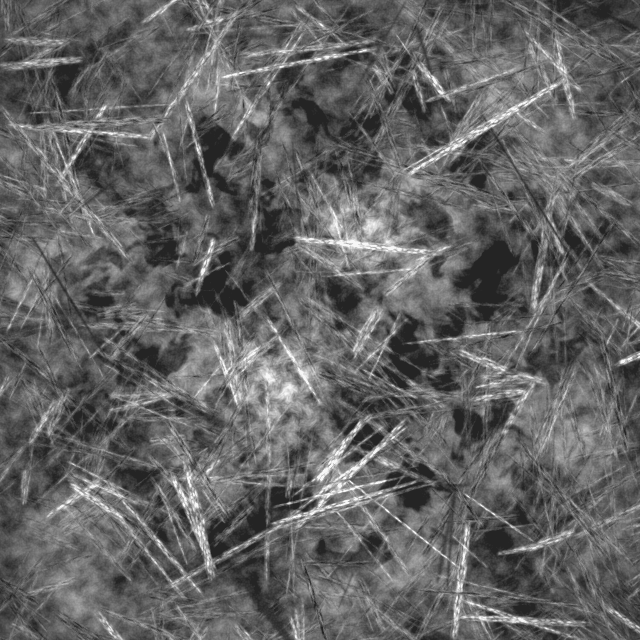
Write a WebGL 1 fragment shader that draws this texture.

```glsl
precision highp float;
// Grey micrograph of tangled crystal needles over a cloudy, pitted ground.

uniform vec2 u_resolution;

const int BUNDLES = 360;            // groups of nearly parallel needles
const int STRANDS = 4;              // needles in each group
const float GROUND_TONE = 0.335;
const float CLOUD_CONTRAST = 0.24;
const float MOTTLE_CONTRAST = 0.14;
const float PIT_DEPTH = 0.18;
const float CLUMP_GAIN = 0.22;
const float GRAIN_GAIN = 0.06;
const float DIM_TONE = 0.30;
const float BRIGHT_TONE = 0.74;
const float DARK_TONE = 0.18;
const float STREAK_GAIN = 0.06;
const float FLECK_GAIN = 0.28;
const float GLINT_GAIN = 0.5;
const float CONTRAST = 1.16;
const float BLACK_LEVEL = 0.02;
const vec2 HALF_LENGTH = vec2(0.04, 0.19);
const vec2 HALF_WIDTH = vec2(0.0012, 0.0075);
const vec2 BLUR = vec2(0.005, 0.0011);    // far, near
const float BUNDLE_SPREAD = 0.075;
const vec2 UPPER_CLUMP = vec2(0.56, 0.64);
const vec2 LOWER_CLUMP = vec2(0.44, 0.40);
const float PI = 3.14159;

vec4 hash4(float n) {
  return fract(sin(n * vec4(12.99, 78.23, 37.72, 53.14) + vec4(1.3, 4.1, 2.7, 5.9)) * 4375.85);
}

vec2 hash2(vec2 p) {
  return fract(sin(vec2(dot(p, vec2(127.1, 311.7)), dot(p, vec2(269.5, 183.3)))) * 4375.85);
}

// Distance to the nearest scattered point.
float cellular(vec2 p) {
  vec2 cell = floor(p);
  float nearest = 8.0;
  for (int j = -1; j <= 1; j++) {
    for (int i = -1; i <= 1; i++) {
      vec2 neighbour = cell + vec2(float(i), float(j));
      vec2 gap = neighbour + hash2(neighbour) - p;
      nearest = min(nearest, dot(gap, gap));
    }
  }
  return sqrt(nearest);
}

// Layered, turned and lightly warped sines, roughly -1 to 1.
float clouds(vec2 p) {
  float sum = 0.0;
  float amp = 0.5;
  for (int i = 0; i < 5; i++) {
    p += 0.3 * sin(p.yx * 1.3 + float(i));
    sum += amp * sin(p.x) * sin(p.y);
    p = mat2(0.8, 0.6, -0.6, 0.8) * p * 1.75 + 2.3;
    amp *= 0.66;
  }
  return sum;
}

float clump(vec2 uv, vec2 centre, float radius) {
  vec2 gap = (uv - centre) / radius;
  return exp(-dot(gap, gap));
}

float clumps(vec2 uv) {
  return clump(uv, UPPER_CLUMP, 0.08) + clump(uv, LOWER_CLUMP, 0.1);
}

// Dark hollows, deepest around the middle.
float pitMask(vec2 uv) {
  float middle = smoothstep(0.52, 0.3, length(uv - 0.5));
  float hollow = smoothstep(0.0, 0.4, clouds(uv * 30.0 + 4.0));
  return hollow * mix(0.15, 1.0, middle) * (1.0 - min(clumps(uv), 1.0));
}

// Lays one needle over the tone; local.x runs along it, local.y across.
float layNeedle(float tone, vec2 local, float halfLength, vec4 rnd, float depth, float pixel) {
  float along = abs(local.x) / halfLength;
  float width = mix(HALF_WIDTH.x, HALF_WIDTH.y, rnd.z * rnd.z) * (1.0 - 0.4 * along);
  float blur = mix(BLUR.x, BLUR.y, sqrt(depth) * (0.6 + 0.4 * rnd.x)) + 0.5 * pixel;
  float cover = 1.0 - smoothstep(-blur, blur, abs(local.y) - width);
  cover *= 1.0 - smoothstep(0.8, 1.0, along);
  if (cover < 0.004) return tone;

  float streaks = sin(local.y * 1150.0 + rnd.y * 6.0 + 2.0 * sin(local.x * 45.0));
  float fleck = clouds(local * vec2(140.0, 400.0) + rnd.xy * 40.0);
  float speck = cellular(local * vec2(100.0, 210.0) + rnd.zw * 50.0);
  float glint = smoothstep(0.6, 0.1, speck) * smoothstep(0.45, 1.0, rnd.w) * depth;
  float shade = mix(DIM_TONE, BRIGHT_TONE, rnd.w * sqrt(rnd.w) * (0.5 + 0.5 * depth));
  shade += STREAK_GAIN * streaks + FLECK_GAIN * fleck + GLINT_GAIN * glint;
  shade = mix(shade, DARK_TONE, step(rnd.w, 0.05));
  return mix(tone, shade, cover * mix(0.35, 0.9, rnd.y * 0.5 + depth * 0.5));
}

void main() {
  float pixel = 1.0 / min(u_resolution.x, u_resolution.y);
  vec2 uv = gl_FragCoord.xy * pixel;
  float pits = pitMask(uv);
  float mottle = clouds(uv * 95.0 + 9.0);
  float tone = GROUND_TONE + CLOUD_CONTRAST * clouds(uv * 13.0);
  tone += MOTTLE_CONTRAST * mottle - PIT_DEPTH * pits;

  // Needles, from far and blurred to near and sharp.
  for (int b = 0; b < BUNDLES; b++) {
    float seed = float(b) + 1.0;
    float depth = seed / float(BUNDLES);
    vec4 group = hash4(seed);
    vec2 rel = uv - (group.xy * 1.2 - 0.1);
    float halfLength = mix(HALF_LENGTH.x, HALF_LENGTH.y, group.w * sqrt(group.w));
    float reach = halfLength + BUNDLE_SPREAD;
    if (dot(rel, rel) > reach * reach) continue;
    for (int s = 0; s < STRANDS; s++) {
      vec4 rnd = hash4(seed * 5.37 + float(s) * 1.91 + 300.0);
      float angle = PI * group.z + 0.4 * (rnd.x - 0.5);
      vec2 dir = vec2(cos(angle), sin(angle));
      vec2 local = vec2(dot(rel, dir), dot(rel, vec2(-dir.y, dir.x)));
      local += BUNDLE_SPREAD * (rnd.wy - 0.5);
      tone = layNeedle(tone, local, halfLength * mix(0.5, 1.0, rnd.y), rnd, depth, pixel);
    }
  }

  // Hollows shade the tangle, clumps lighten it; then grain and darker corners.
  tone *= 1.0 - 0.3 * pits;
  tone += CLUMP_GAIN * clumps(uv) * (0.7 + 0.9 * mottle);
  tone += GRAIN_GAIN * (0.5 - cellular(uv * 260.0));
  tone *= 1.0 - 0.35 * smoothstep(0.48, 0.75, length(uv - 0.5));
  tone = CONTRAST * tone - BLACK_LEVEL;
  gl_FragColor = vec4(vec3(clamp(tone, 0.14, 0.97)), 1.0);
}
```
